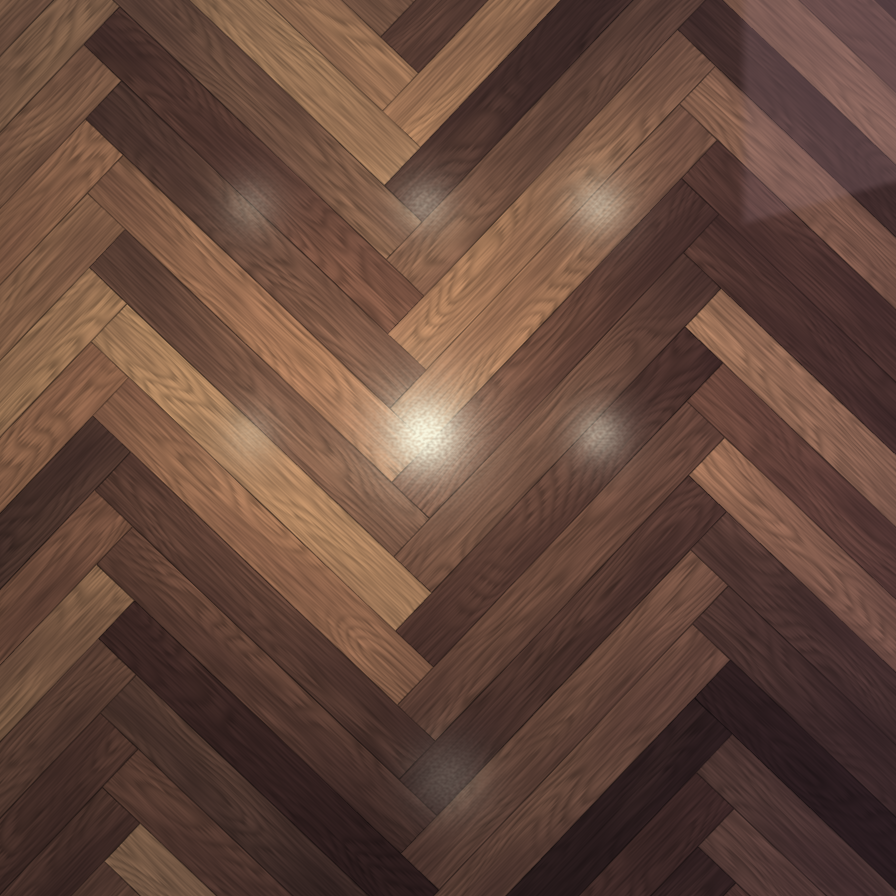
A Shadertoy shader for this texture:

```glsl
// Polished herringbone floor: wooden planks eight times as long as wide, laid in
// zigzag courses. A 45 degree cell grid picks each plank; hashes tint it, gradient
// noise draws the grain, and soft lamp reflections lie on top.

const float COURSES   = 12.06;              // planks stacked down the canvas
const float LENGTH    = 8.0;                // plank length in plank widths
const float TILT      = 0.025;              // slight turn of the floor
const vec2  ORIGIN    = vec2(0.092, 0.052); // first plank corner, from top left
const float SEAM      = 0.009;              // seam half width in plank widths
const float SEAM_DARK = 0.48;
const float GRAIN     = 0.19;
const float FIGURE    = 0.12;
const float PAIRING   = 0.30;               // likeness of neighbouring planks
const float TONE_MEAN = 0.43;
const float TONE_SPAN = 1.40;
const vec3  WOOD_DARK  = vec3(0.245, 0.165, 0.155);
const vec3  WOOD_MID   = vec3(0.43, 0.305, 0.25);
const vec3  WOOD_LIGHT = vec3(0.67, 0.505, 0.375);
const vec3  GLARE      = vec3(0.97, 0.96, 0.87);
const vec3  HAZE       = vec3(0.64, 0.51, 0.54);
const vec3  SHADE      = vec3(0.76, 0.75, 0.84);
const vec3  WARM       = vec3(0.48, 0.47, 0.42);
const vec2  LIGHT_POS  = vec2(0.43, 0.55);
const vec2  LAMP_FIRST = vec2(0.28, 0.515);
const vec2  LAMP_STEP  = vec2(0.194, 0.255);

float hash(vec2 p) {
    vec3 q = fract(p.xyx * vec3(0.1031, 0.1030, 0.0973));
    q += dot(q, q.yzx + 33.33);
    return fract((q.x + q.y) * q.z);
}

float cornerSlope(vec2 cell, vec2 offset) {
    float angle = 6.2832 * hash(cell);
    return dot(vec2(cos(angle), sin(angle)), offset);
}

// Gradient noise, about -0.7 to 0.7
float noise(vec2 p) {
    vec2 i = floor(p), f = p - i, e = vec2(0.0, 1.0);
    vec2 w = f * f * f * (f * (f * 6.0 - 15.0) + 10.0);
    return mix(mix(cornerSlope(i, f), cornerSlope(i + e.yx, f - e.yx), w.x),
               mix(cornerSlope(i + e, f - e), cornerSlope(i + e.yy, f - e.yy), w.x), w.y);
}

// Plank position (along, across) in xy, plank identity in zw
vec4 herringbone(vec2 p) {
    vec2 diagonal = vec2(p.x + p.y, p.x - p.y);
    vec2 cell = floor(diagonal);
    float turn = cell.x + cell.y, period = 2.0 * LENGTH;
    float block = floor(turn / period);
    if (turn - block * period < LENGTH)
        return vec4(mod(diagonal.x + cell.y, period), diagonal.y - cell.y, cell.y + 40.0, block + 10.0);
    return vec4(mod(diagonal.y + cell.x, period) - LENGTH, diagonal.x - cell.x, cell.x + 140.0, block + 30.0);
}

float spot(vec2 uv, vec2 center, float radius) {
    vec2 d = (uv - center) / radius;
    return exp(-dot(d, d));
}

vec3 plankColor(vec4 plank, vec2 uv, float pixel) {
    vec2 pos = plank.xy, id = plank.zw, shift = id * vec2(7.3, 3.7);
    float pair = hash(vec2(floor(0.5 * id.x), id.y) + 211.0);
    float tone = TONE_MEAN + TONE_SPAN * (mix(hash(id + 5.0), pair, PAIRING) - 0.5);

    // Long thin streaks and wavy growth rings, stretched along the plank
    float streak = noise(pos * vec2(0.6, 15.0) + shift) + noise(pos * vec2(1.5, 29.0) + shift);
    float warp = noise(pos * vec2(0.33, 1.3) + shift);
    float rings = sin(6.2832 * (pos.y * 3.0 + 7.0 * warp + 0.25 * streak));
    rings = 0.4 - 1.4 * pow(0.5 + 0.5 * rings, 2.0);
    float cloud = noise(pos * vec2(0.4, 1.6) + shift + 31.0);
    tone = mix(tone + 0.25 * cloud, 0.80, 0.5 * spot(uv, LIGHT_POS, 0.30));
    tone = clamp(tone, 0.0, 1.0);

    vec3 wood = mix(WOOD_DARK, WOOD_MID, min(2.0 * tone, 1.0));
    wood = mix(wood, WOOD_LIGHT, max(2.0 * tone - 1.0, 0.0));
    wood *= mix(vec3(1.02, 0.98, 0.97), vec3(0.99, 1.01, 1.0), hash(id + 71.0));
    wood *= 1.0 + GRAIN * streak + FIGURE * rings * smoothstep(-0.4, 0.3, cloud);

    // Seam fades in and out with wear
    vec2 edge = min(pos, vec2(LENGTH, 1.0) - pos);
    float seam = 1.0 - smoothstep(SEAM, SEAM + pixel, min(edge.x, edge.y));
    return wood * (1.0 - SEAM_DARK * seam * (0.7 + 0.9 * cloud));
}

vec3 lighting(vec3 color, vec2 uv) {
    // Warm pool of light, with cool shade at the bottom and the right
    color *= 0.74 + WARM * spot(uv, LIGHT_POS, 0.38);
    color *= mix(vec3(1.0), SHADE, smoothstep(0.45, -0.1, uv.y - 0.3 * (uv.x - 0.5)));
    color *= mix(vec3(1.0), vec3(0.97, 0.92, 1.03), smoothstep(0.55, 1.0, uv.x));

    // Window reflection with a slanted lower edge
    float pane = smoothstep(0.822, 0.838, uv.x)
               * smoothstep(-0.006, 0.006, uv.y - 0.753 - 0.28 * (uv.x - 0.84));
    float veil = smoothstep(0.6, 1.1, uv.y) + smoothstep(0.65, 1.1, uv.x);
    color = mix(color, HAZE, 0.22 * pane + 0.06 * veil);

    // Lamp reflections, broken up by the rough varnish
    float speckle = 1.0 + 0.4 * noise(uv * vec2(250.0, 330.0));
    for (int i = 0; i < 6; i++) {
        vec2 slot = vec2(i % 3, i / 3);
        bool brightest = i == 1;
        vec2 center = LAMP_FIRST + slot * LAMP_STEP;
        float core = spot(uv, center, brightest ? 0.040 : 0.027);
        float halo = spot(uv, center, brightest ? 0.080 : 0.050);
        float power = brightest ? 0.95 : 0.25 + 0.10 * slot.x;
        color = mix(color, GLARE, clamp(power * (0.7 * core + 0.3 * halo) * speckle, 0.0, 1.0));
    }
    return mix(color, GLARE, 0.2 * spot(uv, vec2(0.50, 0.13), 0.045) * speckle);
}

void mainImage(out vec4 fragColor, in vec2 fragCoord) {
    float pixel = 0.5 * COURSES * 1.4142 / iResolution.y;
    vec3 color = vec3(0.0);
    // Four samples per pixel smooth the plank edges
    for (int i = 0; i < 4; i++) {
        vec2 uv = (fragCoord + 0.5 * vec2(i % 2, i / 2) - 0.25) / iResolution.y;
        vec2 floorPos = vec2(uv.x, 1.0 - uv.y);
        floorPos += TILT * vec2(-floorPos.y, floorPos.x) - ORIGIN;
        vec4 plank = herringbone(floorPos * COURSES);
        color += 0.25 * lighting(plankColor(plank, uv, pixel), uv);
    }
    fragColor = vec4(color, 1.0);
}
```
